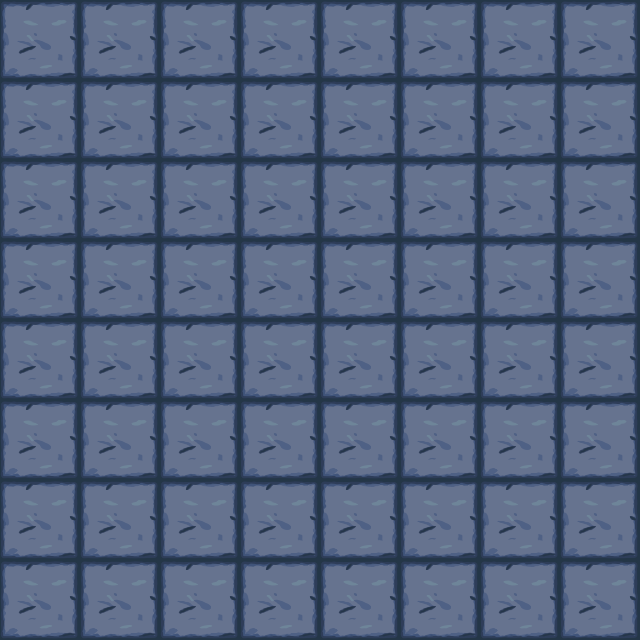
This texture is drawn by a three.js fragment shader. Its source:

```glsl
// Worn blue stone tiles, 8 by 8, with dark grout and chipped, layered rims.
// Every tile repeats one cell: noise-warped bands around a box distance,
// plus tapered strokes for cracks, stains and highlights. All noise wraps.

varying vec2 vUv;

const float REPEATS = 8.0;
const float SOFT = 0.008;  // half width of a smoothed edge, in cells

const vec3 FACE  = vec3(0.40, 0.45, 0.56);
const vec3 LIGHT = vec3(0.43, 0.52, 0.60);
const vec3 STAIN = vec3(0.31, 0.38, 0.52);
const vec3 RIM   = vec3(0.25, 0.33, 0.48);
const vec3 NAVY  = vec3(0.18, 0.24, 0.35);
const vec3 GROUT = vec3(0.14, 0.21, 0.28);

float hash(vec2 p) {
  return fract(sin(dot(p, vec2(127.1, 311.7))) * 43758.55);
}

// Value noise over one cell, wrapping after n lattice steps.
float noise(vec2 p, float n, float seed) {
  vec2 i = floor(p * n);
  vec2 f = fract(p * n);
  f = f * f * (3.0 - 2.0 * f);
  vec2 a = mod(i, n) + seed;
  vec2 b = mod(i + 1.0, n) + seed;
  return mix(mix(hash(a), hash(vec2(b.x, a.y)), f.x),
             mix(hash(vec2(a.x, b.y)), hash(b), f.x), f.y);
}

// Two octaves, centred on zero.
float wobble(vec2 p, float seed) {
  return 0.6 * noise(p, 13.0, seed) + 0.4 * noise(p, 27.0, seed + 40.0) - 0.5;
}

// Signed distance to a stroke from a to b, r thick in the middle.
float stroke(vec2 p, vec2 a, vec2 b, float r) {
  vec2 ab = b - a;
  float h = clamp(dot(p - a, ab) / dot(ab, ab), 0.0, 1.0);
  return length(p - a - ab * h) - r * sqrt(4.0 * h * (1.0 - h));
}

float box(vec2 p, vec2 center, vec2 halfSize) {
  vec2 q = abs(p - center) - halfSize;
  return length(max(q, 0.0)) + min(max(q.x, q.y), 0.0);
}

vec3 paint(vec3 base, vec3 color, float d) {
  return mix(base, color, 1.0 - smoothstep(-SOFT, SOFT, d));
}

float highlights(vec2 p) {
  float d = stroke(p, vec2(0.30, 0.73), vec2(0.48, 0.69), 0.020);
  d = min(d, stroke(p, vec2(0.65, 0.70), vec2(0.84, 0.73), 0.026));
  d = min(d, stroke(p, vec2(0.35, 0.56), vec2(0.43, 0.49), 0.016));
  return min(d, stroke(p, vec2(0.51, 0.14), vec2(0.66, 0.18), 0.017));
}

float stains(vec2 p) {
  float d = stroke(p, vec2(0.23, 0.48), vec2(0.40, 0.45), 0.018);
  d = min(d, stroke(p, vec2(0.33, 0.46), vec2(0.43, 0.41), 0.016));
  d = min(d, stroke(p, vec2(0.44, 0.49), vec2(0.60, 0.43), 0.025));
  d = min(d, stroke(p, vec2(0.52, 0.44), vec2(0.65, 0.40), 0.040));
  d = min(d, stroke(p, vec2(0.44, 0.58), vec2(0.48, 0.56), 0.014));
  d = min(d, stroke(p, vec2(0.36, 0.26), vec2(0.46, 0.27), 0.010));
  d = min(d, box(p, vec2(0.76, 0.28), vec2(0.024, 0.034)));
  d = min(d, stroke(p, vec2(0.07, 0.60), vec2(0.09, 0.43), 0.040));
  return min(d, stroke(p, vec2(0.06, 0.07), vec2(0.22, 0.13), 0.035));
}

float cracks(vec2 p) {
  float d = stroke(p, vec2(0.25, 0.345), vec2(0.45, 0.41), 0.024);
  d = min(d, stroke(p, vec2(0.33, 0.87), vec2(0.42, 0.95), 0.024));
  d = min(d, stroke(p, vec2(0.88, 0.54), vec2(0.97, 0.49), 0.025));
  return min(d, stroke(p, vec2(0.74, 0.04), vec2(0.96, 0.085), 0.022));
}

void main() {
  // Cell coordinates; grout lies on the cell borders.
  vec2 cell = fract(vUv * REPEATS + vec2(0.009, 0.0));
  vec2 warp = vec2(wobble(cell, 3.0), wobble(cell, 17.0));
  vec2 p = cell + 0.035 * warp;

  // Depth into the tile from its slightly rounded outline.
  float rim = 0.06 - length(max(abs(cell - 0.5) - 0.44, 0.0));
  float inner = 0.5 - max(abs(cell.x - 0.5), abs(cell.y - 0.5));
  float depth = min(rim, inner);
  depth = inner > 0.06 ? inner : depth;

  // Face marks
  vec3 color = paint(FACE, LIGHT, highlights(p));
  color = paint(color, STAIN, stains(p));

  // Chipped rim, from the lightest band outward
  color = paint(color, STAIN, depth + 0.080 * wobble(cell, 5.0) - 0.072);
  color = paint(color, RIM, depth + 0.070 * wobble(cell, 9.0) - 0.064);
  color = paint(color, NAVY, depth + 0.045 * wobble(cell, 23.0) - 0.049);
  color = paint(color, NAVY, cracks(p));

  // Grout, and the dark hearts of the cracks
  color = paint(color, GROUT, cracks(p) + 0.012);
  color = paint(color, GROUT, depth + 0.018 * wobble(cell, 31.0) - 0.024);

  gl_FragColor = vec4(color, 1.0);
}
```
